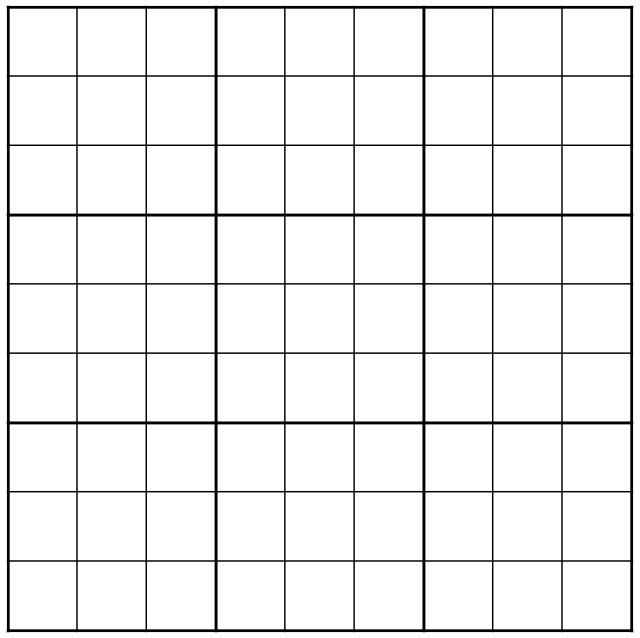
Write a Shadertoy shader that draws this pattern.

```glsl
#define CELLS 9.0
#define BLOCK 3.0
#define CELL_SIZE 0.1086
#define THICK_WIDTH 0.0046
#define THIN_WIDTH 0.0023
#define THIN_SHIFT vec2(-0.0008, 0.0008)
#define PAPER vec3(1.0)
#define INK vec3(0.0)

// Share of a pixel covered by a band of the given width, per axis
vec2 bandCoverage(vec2 offset, vec2 width, float pixel) {
    vec2 low = max(offset - 0.5 * pixel, -0.5 * width);
    vec2 high = min(offset + 0.5 * pixel, 0.5 * width);
    return clamp((high - low) / pixel, 0.0, 1.0);
}

// Ink of the ruled lines: x for verticals, y for horizontals
vec2 ruledLines(vec2 p, float pixel) {
    vec2 index = clamp(floor(p / CELL_SIZE + 0.5 * CELLS + 0.5), 0.0, CELLS);
    vec2 isThick = 1.0 - step(0.5, mod(index, BLOCK));
    vec2 center = (index - 0.5 * CELLS) * CELL_SIZE + THIN_SHIFT * (1.0 - isThick);
    vec2 width = mix(vec2(THIN_WIDTH), vec2(THICK_WIDTH), isThick);
    return bandCoverage(p - center, width, pixel);
}

void mainImage(out vec4 fragColor, in vec2 fragCoord) {
    float pixel = 1.0 / iResolution.y;
    vec2 p = (fragCoord - 0.5 * iResolution.xy) * pixel;

    // Combine both directions, so crossings stay solid
    vec2 lines = ruledLines(p, pixel);
    float ink = 1.0 - (1.0 - lines.x) * (1.0 - lines.y);

    // Trim the lines at the outer frame
    vec2 inside = bandCoverage(p, vec2(CELLS * CELL_SIZE + THICK_WIDTH), pixel);
    ink *= min(inside.x, inside.y);

    fragColor = vec4(mix(PAPER, INK, ink), 1.0);
}
```
